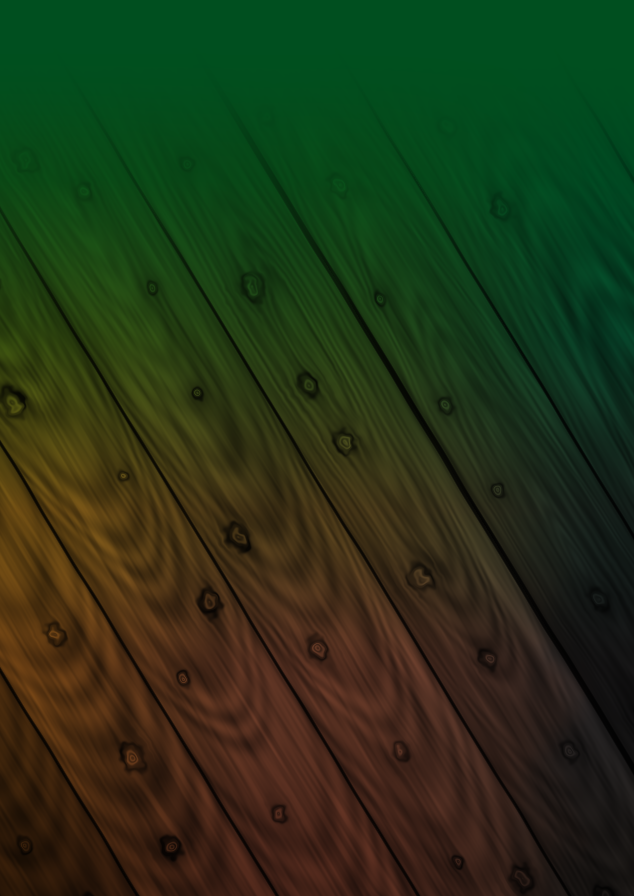
Give the GLSL for this texture, as a Shadertoy shader.

```glsl
// Slanted weathered wood planks under a green to amber and brown light.

const vec2 ALONG = vec2(0.5206, -0.8538);   // grain direction
const vec2 ACROSS = vec2(0.8538, 0.5206);   // across the planks
const float SEAMS[7] = float[7](0.1318, 0.2636, 0.3985, 0.5438, 0.6777, 0.8123, 1.02);
const float KNOT_STEP = 0.13;

float hash(vec2 p) {
    vec3 q = fract(p.xyx * 0.1031);
    q += dot(q, q.yzx + 33.33);
    return fract((q.x + q.y) * q.z);
}

float noise(vec2 p) {
    vec2 i = floor(p), f = fract(p);
    f = f * f * (3.0 - 2.0 * f);
    return mix(mix(hash(i), hash(i + vec2(1, 0)), f.x),
               mix(hash(i + vec2(0, 1)), hash(i + vec2(1, 1)), f.x), f.y);
}

float fbm(vec2 p) {
    float sum = 0.0, amp = 0.5;
    for (int i = 0; i < 4; i++) {
        sum += amp * noise(p);
        p = p * 2.03 + 17.3;
        amp *= 0.5;
    }
    return sum;
}

// Blend of left, middle and right colours along one row
vec3 row(vec3 left, vec3 middle, vec3 right, float s) {
    return mix(mix(left, middle, smoothstep(0.0, 0.45, s)), right, smoothstep(0.5, 1.0, s));
}

// Coloured light over the whole canvas, s and h run from 0 to 1
vec3 lightTint(float s, float h) {
    vec3 c = row(vec3(0.24, 0.13, 0.04), vec3(0.26, 0.13, 0.09), vec3(0.14, 0.10, 0.08), s);
    c = mix(c, row(vec3(0.34, 0.20, 0.06), vec3(0.29, 0.16, 0.11), vec3(0.14, 0.11, 0.10), s),
            smoothstep(0.0, 0.24, h));
    c = mix(c, row(vec3(0.36, 0.25, 0.06), vec3(0.25, 0.19, 0.08), vec3(0.11, 0.15, 0.12), s),
            smoothstep(0.24, 0.43, h));
    c = mix(c, row(vec3(0.18, 0.26, 0.05), vec3(0.13, 0.23, 0.07), vec3(0.02, 0.21, 0.13), s),
            clamp((h - 0.43) / 0.19, 0.0, 1.0));
    c = mix(c, row(vec3(0.04, 0.28, 0.08), vec3(0.03, 0.28, 0.09), vec3(0.0, 0.28, 0.13), s),
            clamp((h - 0.62) / 0.18, 0.0, 1.0));
    return mix(c, vec3(0.0, 0.31, 0.12), smoothstep(0.78, 0.95, h));
}

// Scattered knots: x = sideways push on the grain, y = knot shading
vec2 knots(vec2 w, float id, float low, float high) {
    vec2 result = vec2(0.0);
    for (int k = -1; k <= 1; k++) {
        float cell = floor(w.y / KNOT_STEP) + float(k);
        vec2 seed = vec2(id * 7.0 + 3.0, cell + 40.0);
        vec2 centre = vec2(mix(low, high, 0.2 + 0.6 * hash(seed)),
                           (cell + 0.2 + 0.6 * hash(seed + 11.7)) * KNOT_STEP);
        float radius = 0.005 + 0.007 * hash(seed + 23.1);
        vec2 d = (w - centre) * vec2(1.0, 0.75);
        float r = length(d) / radius + 0.6 * (noise(w * 150.0) - 0.5);
        result.x -= d.x / (r * r + 0.5) * exp(-r * 0.12);
        float rim = exp(-pow((r - 0.95) * 3.5, 2.0));
        float core = (1.0 - smoothstep(0.5, 0.9, r)) * (0.15 + 0.2 * cos(r * 14.0));
        float shade = exp(-r * r * 0.18) * 0.22;
        result.y += core - 0.45 * rim - shade;
    }
    return result;
}

// Growth rings and fibres; heart is the middle of the arched figure
float woodGrain(vec2 w, vec2 heart, float push, float id) {
    vec2 d = w - heart;
    d.x += push + 0.014 * (fbm(w * vec2(14.0, 5.0) + id * 9.0) - 0.5);
    float ring = length(vec2(d.x, d.y * 0.12));
    float wander = 1.6 * noise(vec2(ring * 90.0, w.y * 3.0 + id * 5.0));
    float lines = sin(6.2832 * (ring * 125.0 + wander));
    float fibre = noise(vec2((w.x + push) * 330.0, w.y * 13.0 + id * 31.0)) - 0.5;
    float streak = fbm(vec2((w.x + push) * 75.0, w.y * 4.0 + id * 13.0)) - 0.47;
    float strength = 0.05 + 0.13 * noise(w * vec2(25.0, 5.0) + id);
    return lines * strength + fibre * 0.30 + streak * 0.65;
}

void mainImage(out vec4 fragColor, in vec2 fragCoord) {
    vec2 p = fragCoord / iResolution.y;
    float s = fragCoord.x / iResolution.x, h = p.y;
    float pixel = 1.0 / iResolution.y;
    vec2 w = vec2(dot(p, ACROSS), dot(p, ALONG));

    // Find the plank and collect the dark gaps
    float id = 0.0, low = 0.0, high = 1.2, gap = 0.0, edgeLight = 0.0;
    for (int i = 0; i < 7; i++) {
        float wobble = 0.0015 * (noise(vec2(w.y * 18.0, float(i) * 5.0)) - 0.5);
        float d = w.x - SEAMS[i] + wobble;
        float width = i == 4 ? 0.0032 : 0.0016;
        gap = max(gap, 1.0 - smoothstep(width - pixel, width + 1.5 * pixel, abs(d)));
        gap = max(gap, 0.38 * exp(-abs(d) / (width * 2.5)));
        edgeLight += exp(-pow((d + 0.016) / 0.011, 2.0)) * (i == 4 ? 0.5 : 0.12);
        if (d > 0.0) { id += 1.0; low = SEAMS[i]; }
        else high = min(high, SEAMS[i]);
    }

    // Wood relief, fading out into the plain upper glow
    vec2 knot = knots(w, id, low, high);
    vec2 heart = vec2(0.5 * (low + high), -0.35 + (id - 4.0) * 0.37);
    float relief = woodGrain(w, heart, knot.x, id) + knot.y;
    float visible = 1.0 - smoothstep(0.5, 0.94, h);
    float lower = 1.0 - smoothstep(0.3, 0.58, h);
    float tone = 0.12 * (hash(vec2(id, 4.0)) - 0.5) + edgeLight * lower;
    vec3 color = lightTint(s, h);
    color *= max(0.12, 1.0 + visible * (1.05 * relief + tone));

    // Darker planks and the cool stain at lower right
    float stain = smoothstep(0.80, 0.92, s + 0.12 * (fbm(p * 14.0) - 0.5)) * lower;
    color = mix(color, color * vec3(0.62, 0.76, 0.86), stain);
    color *= 1.0 - 0.22 * lower * step(4.5, id);
    color *= 1.0 - 0.35 * (1.0 - step(0.5, id));

    color *= 1.0 - 0.85 * gap * (1.0 - smoothstep(0.55, 0.96, h));
    fragColor = vec4(clamp(color, 0.0, 1.0), 1.0);
}
```
